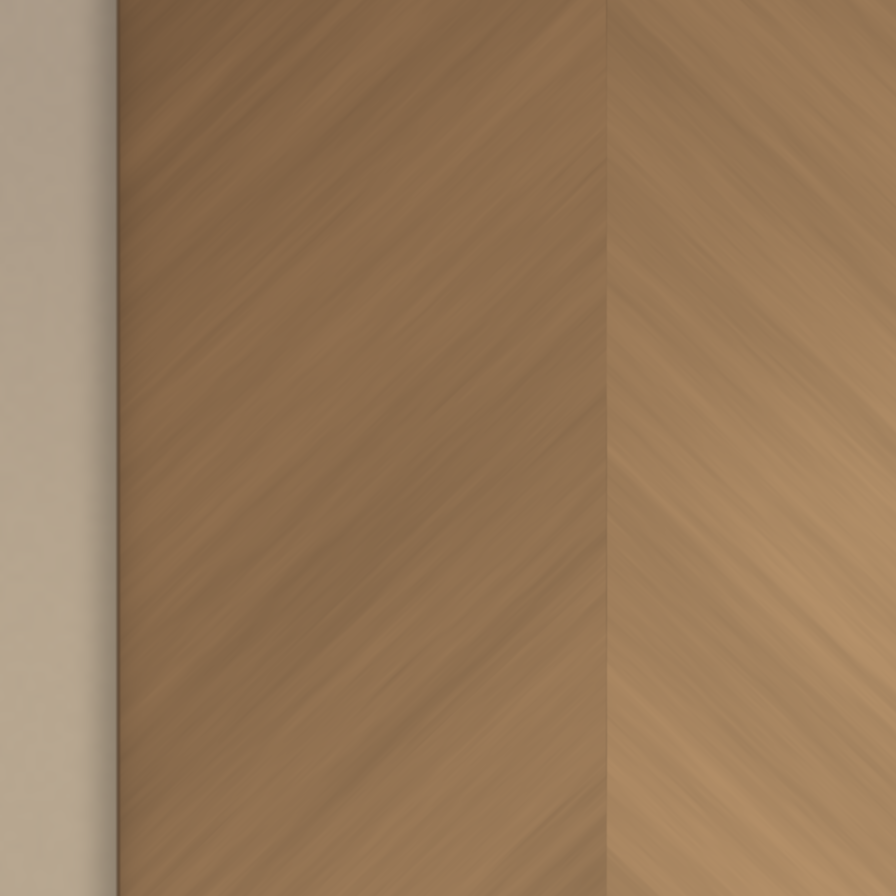
Reproduce this texture procedurally as a three.js fragment shader.

```glsl
// Chevron wood veneer panel: mirrored diagonal grain, a centre seam and a pale wall strip at left.
varying vec2 vUv;

const float WALL_EDGE = 0.132;      // right side of the pale strip
const float SEAM_X = 0.677;         // line where the two grain directions meet
const float GRAIN_SLOPE = 0.95;     // fall of the grain away from the seam
const float PLANK_COUNT = 7.0;      // planks along the height of the seam
const float PLANK_SOFTNESS = 0.07;  // blend between planks, in plank widths
const float PLANK_CONTRAST = 0.035;
const float BAND_CONTRAST = 0.09;
const float STREAK_CONTRAST = 0.055;
const float FIBRE_CONTRAST = 0.055;
const float EDGE_BLUR = 0.0015;

const vec3 WOOD_DARK = vec3(0.490, 0.370, 0.258);
const vec3 WOOD_LIGHT = vec3(0.690, 0.553, 0.402);
const vec3 WALL_TOP = vec3(0.670, 0.608, 0.535);
const vec3 WALL_BOTTOM = vec3(0.718, 0.652, 0.562);
const vec3 GAP_COLOR = vec3(0.350, 0.265, 0.190);

float hash(vec2 p) {
  return fract(sin(dot(p, vec2(127.1, 311.7))) * 43758.5453);
}

float noise(vec2 p) {
  vec2 i = floor(p);
  vec2 f = fract(p);
  f = f * f * (3.0 - 2.0 * f);
  return mix(mix(hash(i), hash(i + vec2(1.0, 0.0)), f.x),
             mix(hash(i + vec2(0.0, 1.0)), hash(i + vec2(1.0, 1.0)), f.x), f.y);
}

// Random tone per plank, blended softly into the next one
float plankTone(float across, float side) {
  float s = across * PLANK_COUNT;
  float id = floor(s);
  float blend = smoothstep(1.0 - PLANK_SOFTNESS, 1.0, fract(s));
  return mix(hash(vec2(id, side + 3.0)), hash(vec2(id + 1.0, side + 3.0)), blend) - 0.5;
}

// Grain brightness: x runs across the fibres, y along them
float woodGrain(vec2 g, float side) {
  float seed = side * 37.0;
  float warp = 0.006 * (noise(g * vec2(3.0, 2.0) + seed) - 0.5);
  float s = g.x + warp;
  float bands = noise(vec2(s * 15.0 + seed, g.y * 0.8)) - 0.5;
  float streaks = noise(vec2(s * 48.0 + seed, g.y * 1.6 + 5.0)) - 0.5;
  float fibres = 0.6 * noise(vec2(s * 130.0 + seed, g.y * 7.0))
               + 0.4 * noise(vec2(s * 260.0 + seed, g.y * 24.0)) - 0.5;
  // Sparse thin dark pores
  float pores = smoothstep(0.78, 1.0, noise(vec2(s * 90.0 + seed, g.y * 2.5 + 9.0)));
  return PLANK_CONTRAST * plankTone(s, side) + BAND_CONTRAST * bands
       + STREAK_CONTRAST * streaks + FIBRE_CONTRAST * fibres - 0.025 * pores;
}

// Broad light: dim at upper left, warm glow at right
float panelLight(vec2 p, float side) {
  vec2 toGlow = (p - vec2(0.98, 0.43)) / vec2(0.22, 0.20);
  return 0.25 * (p.x - WALL_EDGE) / (SEAM_X - WALL_EDGE)
       + 0.40 * (1.0 - p.y) + 0.15 * side
       + 0.20 * exp(-dot(toGlow, toGlow));
}

vec3 woodPanel(vec2 p) {
  float side = smoothstep(-EDGE_BLUR, EDGE_BLUR, p.x - SEAM_X);
  float away = abs(p.x - SEAM_X);
  vec2 g = vec2(p.y + GRAIN_SLOPE * away, away - GRAIN_SLOPE * p.y);
  float grain = mix(woodGrain(g, 0.0), woodGrain(g, 1.0), side);
  vec3 color = mix(WOOD_DARK, WOOD_LIGHT, panelLight(p, side)) * (1.0 + grain);

  // Hairline seam, varying in strength along its height
  float seam = 1.0 - smoothstep(0.0, 0.002, away);
  color *= 1.0 - 0.07 * seam * noise(vec2(p.y * 12.0, 2.0));

  // Shade beside the wall strip
  return color * (1.0 - 0.12 * exp(-(p.x - WALL_EDGE) / 0.018));
}

vec3 wallStrip(vec2 p) {
  vec3 color = mix(WALL_BOTTOM, WALL_TOP, smoothstep(0.2, 1.0, p.y));
  float turn = smoothstep(WALL_EDGE - 0.065, WALL_EDGE, p.x);
  color *= 1.0 - 0.20 * turn * turn;
  return color * (1.0 + 0.012 * (noise(p * 90.0) - 0.5));
}

void main() {
  vec2 p = vUv;
  float panelMask = smoothstep(-EDGE_BLUR, EDGE_BLUR, p.x - WALL_EDGE);
  vec3 color = mix(wallStrip(p), woodPanel(max(p, vec2(WALL_EDGE, 0.0))), panelMask);

  // Dark gap where strip and panel meet
  float gap = 1.0 - smoothstep(0.0, 0.004, abs(p.x - WALL_EDGE));
  color = mix(color, GAP_COLOR, 0.75 * gap);

  gl_FragColor = vec4(color, 1.0);
}
```
